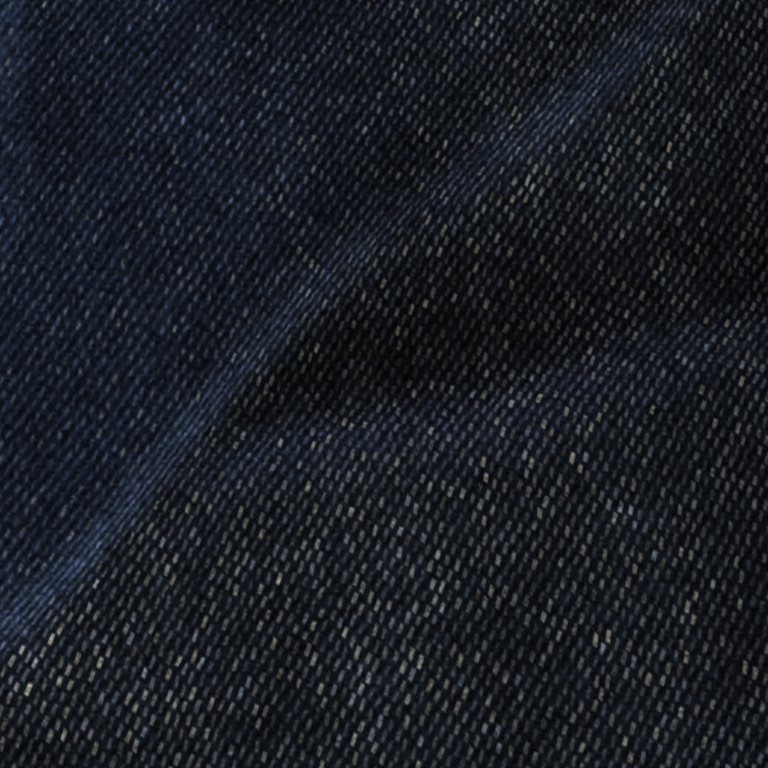
Give the GLSL for this texture, as a three.js fragment shader.

```glsl
// Dark indigo denim with a diagonal fold and a softer crease branching to the right.
// Twill is a grid of long steep stitches laid in rows that climb to the right; the
// folds squeeze the rows, then crest light, hollow shadow and fibre grain are added.

varying vec2 vUv;

const vec3 INK = vec3(0.053, 0.063, 0.078);
const vec3 INDIGO = vec3(0.066, 0.085, 0.129);
const vec3 CREST_BLUE = vec3(0.130, 0.165, 0.245);
const vec3 BLUE_THREAD = vec3(0.23, 0.27, 0.33);
const vec3 PALE_THREAD = vec3(0.39, 0.38, 0.345);
const vec2 ROW_DIR = vec2(0.574, 0.819);

float hash(vec2 cell) {
  vec3 p = fract(cell.xyx * vec3(0.1031, 0.1030, 0.0973));
  p += dot(p, p.yzx + 33.33);
  return fract((p.x + p.y) * p.z);
}

float valueNoise(vec2 p) {
  vec2 cell = floor(p);
  vec2 f = fract(p);
  f = f * f * (3.0 - 2.0 * f);
  float low = mix(hash(cell), hash(cell + vec2(1.0, 0.0)), f.x);
  float high = mix(hash(cell + vec2(0.0, 1.0)), hash(cell + 1.0), f.x);
  return mix(low, high, f.y);
}

float bell(float x, float width) {
  return exp(-x * x / (width * width));
}

// Signed step with a soft middle; used to squeeze the cloth over a fold
float softStep(float x, float width) {
  return x / sqrt(x * x + width * width);
}

// Heights of the two fold lines
float mainFold(float x) {
  return 0.185 + 0.95 * x + 0.04 * sin(7.4 * (x - 0.2)) + 0.03 * exp(-14.0 * x);
}

float sideFold(float x) {
  return 0.33 + 0.24 * x + 0.012 * sin(13.0 * x + 2.6);
}

// Cloth coordinates: smaller weave towards the top, squeezed along both folds
vec2 clothCoords(vec2 p, float d, float e, float sideMask) {
  vec2 q = p * (1.0 + 0.18 * p.y);
  q += vec2(-0.014, 0.016) * softStep(d, 0.04);
  q.y += 0.016 * sideMask * softStep(e, 0.04);
  q += 0.004 * vec2(sin(9.0 * p.y + 4.0 * p.x), sin(11.0 * p.x - 3.0 * p.y));
  return q + 0.003 * (vec2(valueNoise(q * 45.0), valueNoise(q * 45.0 + 71.0)) - 0.5);
}

// Returns stitch coverage, stitch brightness, stitch tint and the row's rib height
vec4 twill(vec2 q, float softness) {
  float across = dot(q, vec2(ROW_DIR.y, -ROW_DIR.x)) * 70.0 + 100.0;
  float row = floor(across);
  float along = dot(q, ROW_DIR) * 50.0 + row * 0.3 + 0.8 * hash(vec2(row, 7.0));
  vec2 cell = vec2(row, floor(along) + 50.0);
  float seed = hash(cell);
  vec2 f = vec2(fract(across), fract(along)) - 0.5;
  float rib = 0.5 + 0.5 * cos(6.2832 * f.x);
  f.x += 0.36 * f.y + 0.14 * (hash(cell + 31.0) - 0.5);
  f.y += 0.12 * (hash(cell + 57.0) - 0.5);
  vec2 size = vec2(0.28 + 0.09 * seed, 0.44 + 0.16 * hash(cell + 83.0));

  // Blunt-ended stitch with soft sides
  float side = smoothstep(1.0, 0.2 - 0.2 * softness, abs(f.x) / size.x);
  float ends = smoothstep(1.0, 0.45 - 0.25 * softness, abs(f.y) / size.y);
  return vec4(side * ends, 0.34 + 0.66 * seed * seed, hash(cell + 113.0), rib);
}

void main() {
  vec2 p = vUv;
  float d = p.y - mainFold(p.x);
  float e = p.y - sideFold(p.x);
  float below = smoothstep(0.01, -0.07, d);
  float sideMask = below * smoothstep(0.2, 0.35, p.x);
  float leftSide = smoothstep(-0.05, 0.12, d) * smoothstep(0.8, 0.1, p.x);

  // Light and shadow of the folds, with broad and medium patches
  float crest = bell(d - 0.006, 0.036) * (0.65 + 0.35 * sin(8.0 * p.x + 0.6));
  crest *= 1.0 - 0.45 * smoothstep(0.65, 0.95, p.x);
  float sideCrest = sideMask * bell(e + 0.015, 0.05) * (1.0 - 0.4 * p.x);
  float hollow = below * smoothstep(-0.02, 0.06, e) * (1.0 - smoothstep(0.06, 0.32, e));
  hollow *= 1.0 - 0.4 * smoothstep(0.5, 0.9, p.x);
  float lee = bell(d - 0.10, 0.07) * smoothstep(0.1, 0.4, p.x);
  float light = 1.16 - 0.46 * hollow - 0.22 * lee - 0.22 * smoothstep(0.8, 1.0, p.x);
  light += 0.12 * smoothstep(0.4, 0.1, p.y) * smoothstep(0.9, 0.5, p.x);
  light *= 0.74 + 0.32 * valueNoise(p * 6.0) + 0.20 * valueNoise(p * 19.0 + 5.0);

  // Indigo ground, darker in the grooves between rows
  vec2 q = clothCoords(p, d, e, sideMask);
  vec4 weave = twill(q, leftSide);
  float blueness = clamp(0.15 + 0.65 * leftSide + 0.5 * sideCrest - 0.2 * hollow, 0.0, 1.0);
  vec3 color = mix(INK, INDIGO, blueness);
  color *= 0.76 + 0.46 * weave.w;
  color += CREST_BLUE * (0.52 * crest + 0.14 * sideCrest) * (0.65 + 0.6 * weave.w);
  color += INDIGO * 0.7 * smoothstep(0.06, 0.0, p.x) * smoothstep(0.6, 1.0, p.y);

  // Pale weft stitches, softer and bluer on the left of the fold
  float paleness = clamp(weave.z * 0.8 + 0.28 - 0.45 * leftSide - 0.4 * crest, 0.0, 1.0);
  vec3 thread = mix(BLUE_THREAD, PALE_THREAD, paleness);
  float patchy = 0.7 + 0.6 * valueNoise(q * 34.0 + 9.0);
  float strength = weave.x * weave.y * patchy * (1.0 - 0.22 * leftSide) * (1.0 - 0.35 * crest);
  color = mix(color, thread, min(0.88 * strength, 1.0));

  // Fibre grain at two scales
  float grain = valueNoise(p * 260.0) + 0.7 * valueNoise(p * 140.0 + 19.0) - 0.85;
  color *= light * (1.0 + 0.55 * grain);
  color += 0.014 * grain * vec3(0.9, 1.0, 1.2);

  gl_FragColor = vec4(max(color, 0.0), 1.0);
}
```
